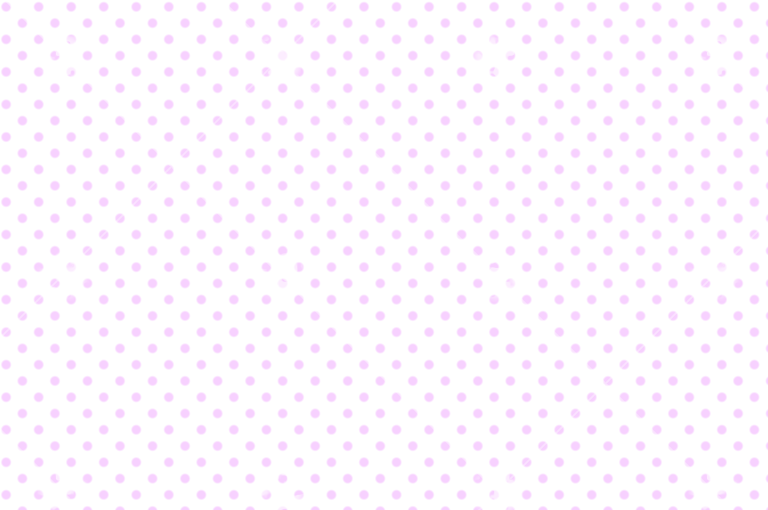
Reproduce this pattern procedurally as a Shadertoy shader.

```glsl
// Soft pink polka dots on white, set in a staggered square lattice.
// Two offset grids share one distance function; a wider tile adds wear as
// thin pale diagonal scratches and patchy fading where the scratches cross.

// Lengths are fractions of the canvas width, measured from the upper left.
#define DOT_PITCH 0.04236
#define DOT_RADIUS 0.0060
#define DOT_SOFTNESS 0.0017
#define DOT_ORIGIN vec2(0.0080, 0.0089)
#define WEAR_PITCH 0.2826
#define WEAR_ORIGIN vec2(0.0820, 0.0755)
#define SCRATCH_HALF_WIDTH 0.0011
#define SCRATCH_FADE 0.35
#define PATCH_RADIUS 0.037
#define PATCH_FADE 0.60
#define DOT_COLOR vec3(0.97, 0.82, 1.0)
#define PAPER_COLOR vec3(1.0)

float hash(vec2 p) {
    vec3 q = fract(vec3(p.xyx) * 0.1031);
    q += dot(q, q.yzx + 33.33);
    return fract((q.x + q.y) * q.z);
}

float valueNoise(vec2 p) {
    vec2 cell = floor(p);
    vec2 f = fract(p);
    f = f * f * (3.0 - 2.0 * f);
    float low = mix(hash(cell), hash(cell + vec2(1.0, 0.0)), f.x);
    float high = mix(hash(cell + vec2(0.0, 1.0)), hash(cell + 1.0), f.x);
    return mix(low, high, f.y);
}

// Offset from the nearest point of a square grid
vec2 gridOffset(vec2 p, float pitch) {
    return (fract(p / pitch + 0.5) - 0.5) * pitch;
}

float dotDistance(vec2 p) {
    p -= DOT_ORIGIN;
    float corner = length(gridOffset(p, DOT_PITCH));
    float center = length(gridOffset(p - 0.5 * DOT_PITCH, DOT_PITCH));
    return min(corner, center) - DOT_RADIUS;
}

float wearAmount(vec2 p, float pixel) {
    vec2 q = gridOffset(p - WEAR_ORIGIN, WEAR_PITCH);

    // Crossing diagonal scratches
    float diagonal = abs(abs(q.x) - abs(q.y)) * 0.7071 - SCRATCH_HALF_WIDTH;
    float scratch = 1.0 - smoothstep(-0.5 * pixel, 0.5 * pixel, diagonal);

    // Broken fading around each crossing
    float grain = valueNoise(q * 160.0 + 40.0);
    float area = 1.0 - smoothstep(0.6, 1.0, length(q) / PATCH_RADIUS);
    float fading = area * smoothstep(0.35, 0.65, grain);

    return max(scratch * SCRATCH_FADE, fading * PATCH_FADE);
}

void mainImage(out vec4 fragColor, in vec2 fragCoord) {
    float pixel = 1.0 / iResolution.x;
    vec2 p = vec2(fragCoord.x, iResolution.y - fragCoord.y) * pixel;

    float edge = max(DOT_SOFTNESS, 0.7 * pixel);
    float ink = 1.0 - smoothstep(-edge, edge, dotDistance(p));
    ink *= 1.0 - wearAmount(p, pixel);

    fragColor = vec4(mix(PAPER_COLOR, DOT_COLOR, ink), 1.0);
}
```
